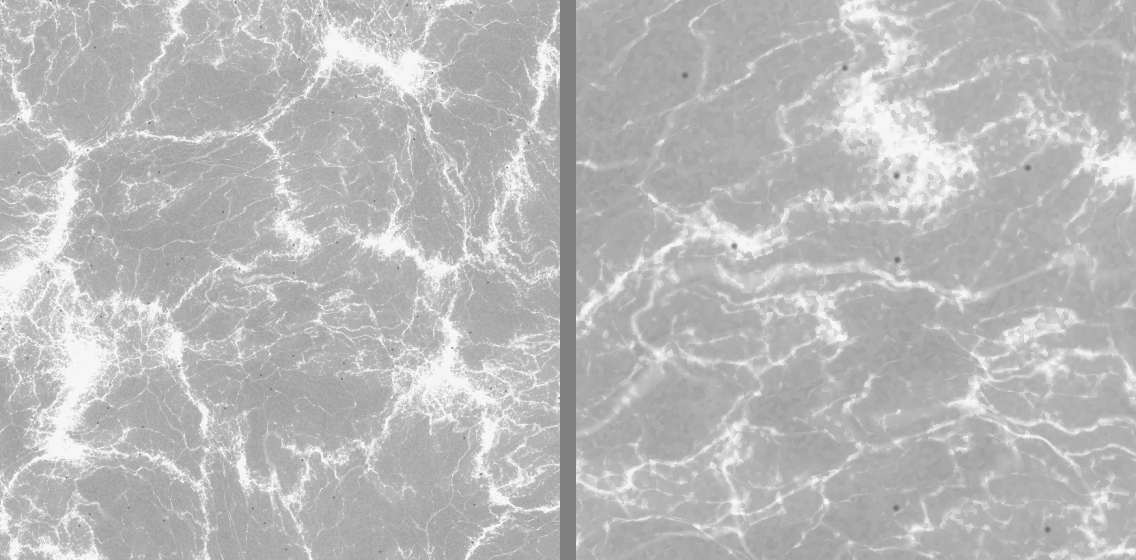
Left, the full canvas; right, a detail of the centre.
Give the GLSL for this texture, as a three.js fragment shader.

```glsl
varying vec2 vUv;

vec2 hash2(vec2 p) {
  return fract(sin(vec2(dot(p, vec2(127.1, 311.7)), dot(p, vec2(269.5, 183.3)))) * 43758.5);
}

// Cellular noise: nearest distance, gap to the second nearest, cell id
vec3 cells(vec2 p) {
  vec2 base = floor(p);
  float nearest = 8.0, second = 8.0, id = 0.0;
  for (int y = -1; y <= 1; y++) {
    for (int x = -1; x <= 1; x++) {
      vec2 cell = base + vec2(float(x), float(y));
      vec2 seed = hash2(cell);
      float d = length(cell + seed - p);
      if (d < nearest) {
        second = nearest;
        nearest = d;
        id = fract(seed.x * 7.3 + seed.y * 13.7);
      } else {
        second = min(second, d);
      }
    }
  }
  return vec3(nearest, second - nearest, id);
}

// Layered, rotated sines bend straight edges into ragged veins
vec2 crumple(vec2 p) {
  float frequency = 7.0, amplitude = 0.045;
  mat2 turn = mat2(0.8, 0.6, -0.6, 0.8);
  vec2 axis = p;
  for (int i = 0; i < 6; i++) {
    axis = turn * axis;
    vec2 bend = amplitude * sin(frequency * axis.yx + vec2(1.7, 2.9) * float(i) + 0.6);
    p += bend;
    axis += bend;
    frequency *= 2.1;
    amplitude *= 0.5;
  }
  return p;
}

float cloud(vec2 p) {
  return 0.45 * cells(p * 3.5).x + 0.3 * cells(p * 8.0 + 4.0).x + 0.25 * cells(p * 19.0 + 9.0).x;
}

float hairline(float gap, float width) {
  return 1.0 - smoothstep(0.0, width, gap);
}

void main() {
  vec2 p = vUv;
  vec2 w = crumple(p + 2.3);

  // Broad veins: a bright core inside a wide, faint halo
  float haze = cloud(w + 5.0);
  float milky = smoothstep(0.36, 0.62, haze);
  float veinGap = cells(w * 3.2).y;
  float core = mix(0.6, 0.95, milky) * exp(-veinGap / mix(0.03, 0.09, milky));
  float halo = exp(-veinGap / 0.24);

  // Thin cracks that fade in and out along their length
  float fade = 0.5 + 0.5 * sin(w.x * 23.0 + 3.0 * sin(w.y * 17.0));
  float lace = cells(w * 18.0 + 6.0).y;
  float fineLace = cells(w * 45.0).y;
  float cracks = fade * hairline(cells(w * 7.0 + 3.0).y, 0.05)
               + (0.2 + 0.4 * milky) * hairline(lace, 0.1);

  // Crystal grain and lacework decide where the white mineral shows
  float speck = cells(p * 300.0).z;
  float grain = 0.45 * speck + 0.25 * cells(p * 150.0).x
              + 0.35 * (1.0 - exp(-7.0 * fineLace)) + 0.3 * (1.0 - exp(-9.0 * lace)) - 0.25;
  float density = core + 0.3 * halo + 0.36 * milky + 0.3 * cracks;
  float white = smoothstep(-0.35, 0.55, density - grain);

  // Grey stone with soft clouds and fine tooth
  float grey = 0.655 + 0.035 * milky + 0.035 * halo;
  grey += 0.012 * sin(w.x * 11.0 + 2.0 * sin(w.y * 9.0));
  grey += 0.045 * (speck - 0.5) + 0.08 * cracks;

  // Faint upright dark streaks
  vec3 streak = cells(w * vec2(22.0, 8.0));
  grey -= 0.03 * fade * step(0.8, streak.z) * hairline(streak.y, 0.08);

  float tone = mix(grey, 0.965, white);

  // Scattered dark pits
  vec3 pit = cells(p * 26.0 + 11.0);
  tone = mix(tone, 0.36, 0.8 * step(0.88, pit.z) * hairline(pit.x, 0.08));

  gl_FragColor = vec4(vec3(tone), 1.0);
}
```
